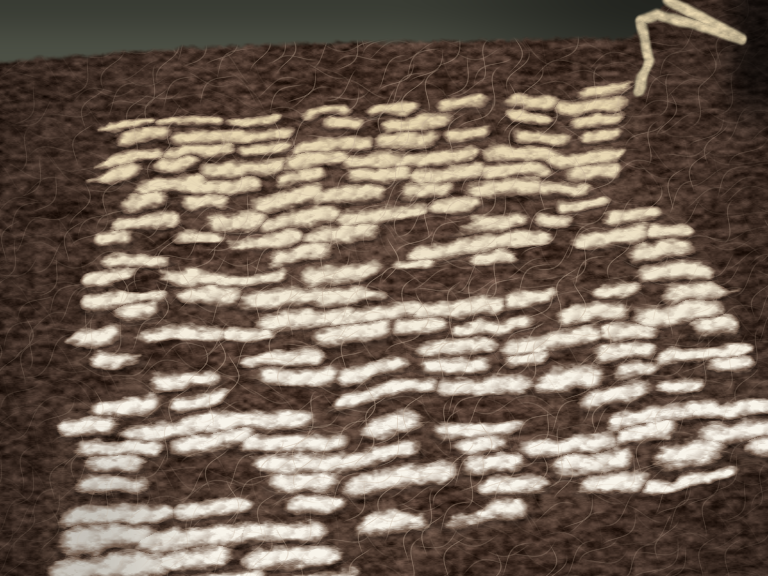
Write a WebGL 1 fragment shader that draws this texture.

```glsl
precision highp float;
// Close view of a brown wool knit with rows of cream stitches, loose hairs and a yarn tail.
uniform vec2 u_resolution;
const float ROW_BASE = 0.024;    // row height at the far edge
const float ROW_GROW = 0.019;    // row height gained toward the viewer
const float ROW_TILT = 0.055;    // rise of the rows to the right
const float STITCH_SPAN = 4.1;   // cell length in row heights
const float STITCH_FILL = 0.92;  // share of cells holding cream yarn
const float HAIR_CELL = 0.11;
const vec3 CREAM_FAR = vec3(0.88, 0.81, 0.66);
const vec3 CREAM_NEAR = vec3(0.95, 0.93, 0.89);
const vec3 CREAM_SHADE = vec3(0.46, 0.37, 0.31);
const vec3 WOOL_DEEP = vec3(0.10, 0.05, 0.025);
const vec3 WOOL_LIT = vec3(0.45, 0.35, 0.30);
const vec3 DESK = vec3(0.28, 0.295, 0.255);

float hash(vec2 p) {
  return fract(sin(dot(p, vec2(127.1, 311.7))) * 43758.55);
}
float noise(vec2 p) {
  vec2 i = floor(p), f = fract(p);
  f = f * f * (3.0 - 2.0 * f);
  return mix(mix(hash(i), hash(i + vec2(1, 0)), f.x),
             mix(hash(i + vec2(0, 1)), hash(i + vec2(1, 1)), f.x), f.y);
}
float fbm(vec2 p) {
  return 0.55 * noise(p) + 0.3 * noise(p * 2.1 + 7.0) + 0.15 * noise(p * 4.3 + 3.0);
}
// Soft elliptical gap: 1 at its centre, 0 outside.
float gap(vec2 p, float x, float y, float rx, float ry) {
  return 1.0 - smoothstep(0.6, 1.2, length((p - vec2(x, y)) / vec2(rx, ry)));
}
// Presence of cream yarn from 0 to 1; p.y runs downward.
float creamField(vec2 p) {
  float sides = min(p.x - 0.225 + 0.17 * p.y, 1.02 + 0.47 * p.y - p.x);
  float ends = min(p.y - 0.225 + 0.075 * p.x, 1.16 - 0.26 * p.x - p.y);
  float g = gap(p, 0.70, 0.49, 0.07, 0.03) + gap(p, 0.82, 0.48, 0.09, 0.02);
  g += gap(p, 0.32, 0.61, 0.13, 0.025) + gap(p, 0.15, 0.67, 0.07, 0.03);
  g += gap(p, 0.49, 0.69, 0.10, 0.02) + gap(p, 0.84, 0.71, 0.11, 0.025);
  g += gap(p, 0.36, 0.82, 0.10, 0.025) + gap(p, 0.77, 0.88, 0.08, 0.03);
  g += gap(p, 1.12, 0.90, 0.12, 0.045) + gap(p, 0.75, 0.39, 0.08, 0.02);
  g += gap(p, 0.36, 0.44, 0.10, 0.02) + gap(p, 0.25, 0.49, 0.05, 0.02);
  g += gap(p, 0.95, 0.44, 0.07, 0.015) + gap(p, 1.14, 0.28, 0.07, 0.05);
  return smoothstep(-0.012, 0.02, min(sides, ends)) * (1.0 - min(g, 1.0));
}
// Returns height and position along and across the top stitch.
vec3 stitches(vec2 p) {
  vec3 best = vec3(-1.0, 0.0, 0.0);
  float y = p.y + ROW_TILT * (p.x - 0.67) + 0.026 * (noise(p * 7.0) - 0.5);
  y += 0.010 * (noise(p * 30.0) - 0.5);
  float fuzz = 0.6 * (fbm(p * vec2(60.0, 130.0)) - 0.5);
  float row = floor(log(1.0 + y * ROW_GROW / ROW_BASE) / ROW_GROW);
  for (int j = -1; j <= 1; j++) {
    float id = row + float(j);
    float yc = (exp(ROW_GROW * (id + 0.5)) - 1.0) * ROW_BASE / ROW_GROW;
    float size = ROW_BASE + ROW_GROW * yc;
    float span = size * STITCH_SPAN, shift = hash(vec2(id, 4.0));
    for (int i = -1; i <= 1; i++) {
      float cell = floor(p.x / span + shift) + float(i);
      float a = hash(vec2(cell, id)), b = hash(vec2(id + 31.0, cell));
      float xc = (cell + 0.5 + 0.35 * (a - 0.5) - shift) * span;
      vec2 place = vec2(xc, yc - ROW_TILT * (xc - 0.67));
      if (hash(vec2(cell + 9.0, id + 5.0)) < STITCH_FILL * creamField(place)) {
        vec2 d = vec2(p.x - xc, y - yc - (b - 0.5) * 0.4 * size);
        d.y += 0.05 * d.x;
        float reach = span * (0.12 + 0.38 * b);
        float thick = size * (0.38 + 0.2 * a);
        float over = max(abs(d.x) - reach, 0.0);
        float h = 1.0 - length(vec2(over * 0.7, d.y)) / thick + fuzz;
        if (h > best.x) best = vec3(h, d / thick);
      }
    }
  }
  return best;
}
float segment(vec2 p, vec2 a, vec2 b) {
  vec2 e = b - a;
  return length(p - a - e * clamp(dot(p - a, e) / dot(e, e), 0.0, 1.0));
}
float hairs(vec2 p) {
  float sum = 0.0;
  for (int k = 0; k < 12; k++) {
    vec2 g = p / HAIR_CELL + float(k) * vec2(3.37, 5.71);
    float r = hash(floor(g) + float(k)), t = (r - 0.5) * 3.0;
    vec2 q = mat2(cos(t), sin(t), -sin(t), cos(t)) * (fract(g) - 0.5);
    float d = abs(q.y - 0.12 * sin(q.x * (3.0 + 4.0 * r) + r * 40.0)) * HAIR_CELL;
    sum += (1.0 - smoothstep(0.0002, 0.0022, d)) * (1.0 - smoothstep(0.2, 0.42, length(q))) * r;
  }
  return min(sum, 1.0);
}
void main() {
  vec2 p = vec2(gl_FragCoord.x, u_resolution.y - gl_FragCoord.y) / u_resolution.y;
  // Brown knit: small loops under matted fibre
  float row = log(1.0 + (p.y + ROW_TILT * p.x) * ROW_GROW / ROW_BASE) / ROW_GROW;
  float fibre = fbm(p * vec2(75.0, 125.0));
  float loops = sin(row * 10.0 + 9.0 * fbm(p * 20.0));
  float tone = 0.92 * fibre + 0.09 * loops + 0.35 * (fbm(p * 14.0) - 0.5);
  float glow = 1.0 - smoothstep(0.25, 0.85, length(p - vec2(0.7, 0.52)));
  vec3 col = mix(WOOL_DEEP, WOOL_LIT, tone) * (0.78 + 0.32 * glow);
  // Cream stitches, lit from above, with a twisted strand and a shadow below
  float field = creamField(p);
  col = mix(col, CREAM_SHADE, 0.4 * field * fibre);
  vec3 s = stitches(p);
  s.x -= 0.7 * (1.0 - field);
  col *= 1.0 - 0.22 * smoothstep(-0.7, 0.0, s.x) * smoothstep(0.0, 0.8, s.z);
  float twist = sin(s.y * 2.8 + s.z * 2.6 + 4.0 * fibre);
  float light = smoothstep(0.0, 0.75, s.x) + 0.09 * twist - 0.15 * s.z + 0.6 * (fibre - 0.5);
  vec3 cream = mix(CREAM_FAR, CREAM_NEAR, smoothstep(0.15, 0.75, p.y));
  cream *= 1.0 - 0.2 * smoothstep(0.7, 0.9, p.y) * (1.0 - smoothstep(0.15, 0.4, p.x));
  col = mix(col, mix(CREAM_SHADE, cream, clamp(light, 0.0, 1.05)), smoothstep(-0.1, 0.22, s.x));
  // Loose hairs
  col = mix(col, vec3(0.76, 0.68, 0.60), hairs(p) * (0.1 + 0.33 * glow));
  // Desk behind the far edge and the dark right corner
  float edge = 0.063 + 0.045 * exp(-2.5 * p.x) - 0.09 * smoothstep(1.08, 1.2, p.x);
  edge += 0.010 * (fbm(p * 60.0) - 0.5);
  float dusk = mix(0.8, 1.06, smoothstep(0.0, 0.1, p.y)) * (1.0 - 0.4 * smoothstep(0.65, 1.15, p.x));
  col = mix(DESK * dusk, col, smoothstep(-0.005, 0.007, p.y - edge));
  col *= 1.0 - 0.6 * smoothstep(1.23, 1.31, p.x) * (1.0 - smoothstep(0.12, 0.27, p.y));
  // Yarn tail
  vec2 w = p + 0.007 * (noise(p * 45.0) - 0.5), tip = vec2(1.285, 0.066);
  vec2 bend = vec2(1.127, 0.105), crest = vec2(1.112, 0.035), dip = vec2(1.14, 0.024);
  float tail = min(segment(w, vec2(1.108, 0.158), bend), segment(w, bend, crest));
  tail = min(tail, min(segment(w, crest, dip), segment(w, dip, tip)));
  tail = min(tail, segment(w, vec2(1.16, 0.0), tip));
  vec3 yarn = CREAM_FAR * (0.7 + 0.45 * fibre) * (1.0 - 0.3 * smoothstep(0.003, 0.011, tail));
  col = mix(col, yarn, 1.0 - smoothstep(0.007, 0.013, tail));
  gl_FragColor = vec4(clamp(col, 0.0, 1.0), 1.0);
}
```
